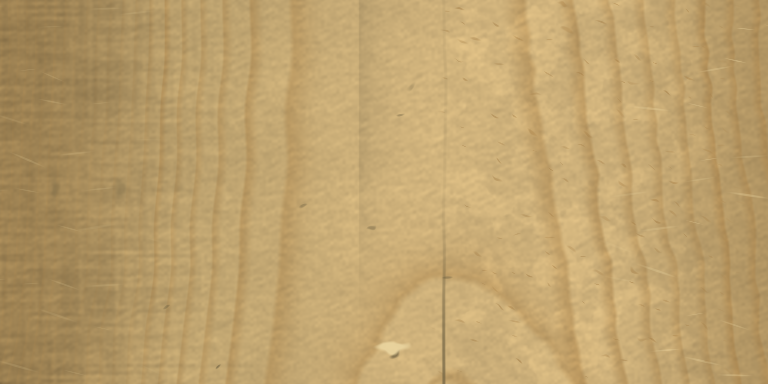
Write a Shadertoy shader that draws this texture.

```glsl
// Worn pine board: growth rings on both sides, a cathedral arch, a seam, a crack and stains.
#define DARK_WOOD vec3(0.60, 0.495, 0.315)
#define MID_WOOD vec3(0.75, 0.645, 0.44)
#define LIGHT_WOOD vec3(0.815, 0.70, 0.485)
#define RING_COLOR vec3(0.67, 0.52, 0.30)
#define STAIN_COLOR vec3(0.42, 0.37, 0.25)
#define PALE_COLOR vec3(0.93, 0.85, 0.64)
#define LEFT_RINGS 25.9
#define RIGHT_RINGS 10.9
#define SEAM_X 0.935
#define PITH_X 1.159
#define ARCH_TOP 0.297
#define GRAIN 0.09

float hash(vec2 p) {
    vec3 q = fract(p.xyx * 0.1031);
    q += dot(q, q.yzx + 33.33);
    return fract((q.x + q.y) * q.z);
}

float noise(vec2 p) {
    vec2 i = floor(p), f = fract(p);
    f = f * f * (3.0 - 2.0 * f);
    return mix(mix(hash(i), hash(i + vec2(1, 0)), f.x),
               mix(hash(i + vec2(0, 1)), hash(i + vec2(1, 1)), f.x), f.y);
}

float fbm(vec2 p) {
    float sum = 0.0, amp = 0.5;
    for (int i = 0; i < 4; i++) {
        sum += amp * noise(p);
        p = p * 2.03 + 17.1;
        amp *= 0.5;
    }
    return sum;
}

vec2 rotate(vec2 p, float a) {
    return vec2(cos(a) * p.x + sin(a) * p.y, cos(a) * p.y - sin(a) * p.x);
}

// Late wood: darkens slowly along a ring, then ends at a crisper edge
float ringBand(float n) {
    float f = fract(n), edge = clamp(fwidth(n), 0.12, 0.4);
    float strength = 0.6 + 0.4 * hash(vec2(floor(n), 5.0));
    return strength * smoothstep(0.5, 0.92, f) * (1.0 - smoothstep(1.0 - edge, 1.0, f));
}

// Scattered soft ellipses; size is in cells
float flecks(vec2 p, float cells, vec2 size, float chance, float tilt, float seed) {
    vec2 g = p * cells, id = floor(g);
    float mask = 0.0;
    for (int j = -1; j <= 1; j++)
    for (int i = -1; i <= 1; i++) {
        vec2 c = id + vec2(i, j), k = c + seed;
        if (hash(k) > chance) continue;
        vec2 o = g - c - 0.2 - 0.6 * vec2(hash(k + 17.3), hash(k + 41.7));
        o = rotate(o, tilt + 0.6 * (hash(k + 7.9) - 0.5));
        float r = length(o / (size * (0.5 + 0.8 * hash(k + 3.1))));
        mask = max(mask, (1.0 - smoothstep(0.3, 1.1, r)) * (0.5 + 0.5 * hash(k + 29.5)));
    }
    return mask;
}

void mainImage(out vec4 fragColor, in vec2 fragCoord) {
    vec2 p = fragCoord / iResolution.y;
    float px = 1.0 / iResolution.y, x = p.x, y = p.y, t = 1.0 - y;
    float leftZone = 1.0 - smoothstep(0.32, 0.46, x);
    float rightZone = smoothstep(1.5, 1.75, x);

    // Broad tone across the board
    vec3 col = mix(DARK_WOOD, MID_WOOD, smoothstep(0.02, 0.58, x));
    col = mix(col, LIGHT_WOOD, smoothstep(0.5, 1.15, x));
    col = mix(col, DARK_WOOD, 0.62 * smoothstep(1.55, 2.05, x));
    col *= 1.0 + 0.10 * (fbm(p * vec2(4.0, 5.0)) - 0.47);

    // Side rings: tight at the borders, wide towards the heart
    float wobble = noise(vec2(x * 4.0, y * 7.0)) - 0.5;
    float fineWobble = noise(vec2(x * 7.0, y * 22.0) + 9.0) - 0.5;
    float dl = max(0.885 - x - 0.065 * t * t + 0.015 * wobble, 0.0);
    float bend = mix(0.18, 0.10, smoothstep(1.4, 1.95, x)) * pow(max(t, 0.0), 1.3);
    float dr = max(x - 1.172 - bend + 0.035 * wobble + 0.012 * fineWobble, 0.0);
    float rings = ringBand(LEFT_RINGS * dl * dl + 0.5) * mix(0.75, 0.22, leftZone);
    rings += ringBand(RIGHT_RINGS * pow(dr, 1.5)) * 0.8;

    // Cathedral arch around the heart
    float dx = x - PITH_X + 0.02 * fineWobble;
    float k = dx > 0.0 ? 2.6 : 5.0;
    float e = (y + k * dx * dx - ARCH_TOP) / sqrt(1.0 + 4.0 * k * k * dx * dx);
    e += 0.035 * (fbm(p * 11.0) - 0.47);
    float reach = 1.0 - smoothstep(0.25, 0.48, abs(dx));
    float arch = smoothstep(-0.025, 0.0, e) * exp(-max(e, 0.0) * 22.0);
    arch += 0.9 * smoothstep(0.03, 0.0, abs(e + 0.28));
    rings += 0.55 * arch * reach;
    col = mix(col, RING_COLOR, clamp(rings, 0.0, 1.0) * 0.85);

    // Fibre grain, lit from one side
    vec2 q = rotate(p, 0.5) * vec2(55.0, 95.0);
    float relief = noise(q) - noise(q + vec2(0.5, 0.7));
    float speck = noise(p * 125.0) - 0.5;
    col *= 1.0 + GRAIN * (0.6 * relief + 0.5 * speck + 0.5 * (fbm(p * 24.0) - 0.47));

    // Sawn hatch on the left border, pale scratches on the right
    float hatch = noise(vec2(x * 7.0, y * 105.0)) - 0.5;
    float threads = noise(vec2(x * 85.0, y * 4.0)) - 0.5;
    float hatchZone = 1.0 - smoothstep(0.3, 0.75, x);
    col *= 1.0 + hatchZone * (0.10 * hatch + 0.07 * threads);
    float scratch = flecks(p, 9.0, vec2(0.45, 0.032), 0.6, -0.12, 61.0);
    col = mix(col, PALE_COLOR, 0.35 * scratch * max(rightZone, 0.5 * leftZone));

    // Torn fibres near the heart
    float torn = smoothstep(1.1, 1.2, x) * (1.0 - smoothstep(1.75, 2.0, x));
    vec2 warped = p + 0.012 * (vec2(noise(p * 45.0), noise(p * 45.0 + 31.0)) - 0.5);
    col = mix(col, RING_COLOR, 0.55 * torn * flecks(warped, 22.0, vec2(0.3, 0.07), 0.35, -0.4, 13.0));
    col *= 1.0 + 0.05 * torn * (smoothstep(0.45, 0.6, fbm(p * 17.0 + 4.0)) - 0.4);

    // Stains and small dark dashes
    float blotch = flecks(warped, 5.0, vec2(0.12, 0.20), 0.38, -0.1, 83.0);
    col = mix(col, STAIN_COLOR, 0.5 * blotch * (1.0 - smoothstep(0.3, 0.5, x)));
    float dashZone = smoothstep(0.35, 0.5, x) * (1.0 - smoothstep(1.0, 1.4, x)) * smoothstep(0.1, 0.4, t);
    float dash = flecks(warped, 8.0, vec2(0.13, 0.06), 0.22, 0.5, 37.0);
    col = mix(col, STAIN_COLOR, 0.75 * dash * dashZone);

    // Seam, heart crack and a pale chip
    float seam = smoothstep(-px, px, x - SEAM_X) * exp(-max(x - SEAM_X, 0.0) * 22.0);
    col *= 1.0 - 0.09 * seam * smoothstep(0.05, 0.6, y);
    float crackX = abs(x - PITH_X + 0.008 * (noise(vec2(y * 9.0, 2.0)) - 0.5));
    float crack = 1.0 - smoothstep(0.001, 0.004 + px, crackX);
    col = mix(col, STAIN_COLOR, crack * (0.08 + 0.6 * smoothstep(0.5, 0.05, y)));
    float chip = length((warped - vec2(1.02, 0.094)) / vec2(0.048, 0.016));
    col = mix(col, PALE_COLOR, 0.8 * (1.0 - smoothstep(0.6, 1.1, chip)));

    fragColor = vec4(clamp(col, 0.0, 1.0), 1.0);
}
```
